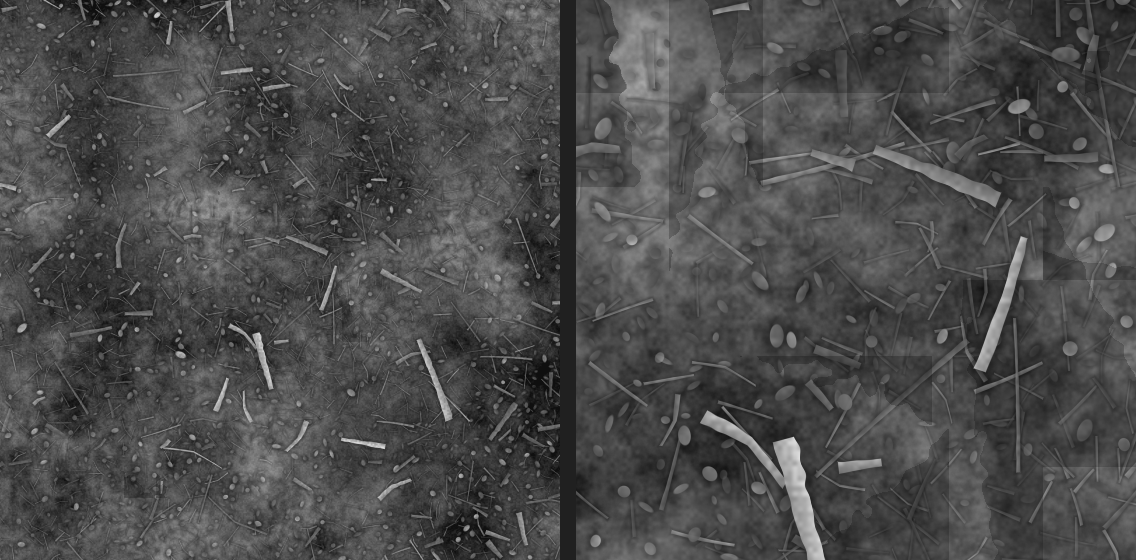
Left, the full canvas; right, a detail of the centre.
Write a WebGL 1 fragment shader that draws this texture.

```glsl
precision highp float;
uniform vec2 u_resolution;

vec4 hash4(vec2 p) {
  vec4 q = fract(p.xyxy * vec4(0.1031, 0.1030, 0.0973, 0.1099));
  q += dot(q, q.wzxy + 33.33);
  return fract((q.xxyz + q.yzzw) * q.zywx);
}

float noise(vec2 p) {
  vec2 i = floor(p), f = fract(p);
  f = f * f * (3.0 - 2.0 * f);
  return mix(mix(hash4(i).x, hash4(i + vec2(1.0, 0.0)).x, f.x),
             mix(hash4(i + vec2(0.0, 1.0)).x, hash4(i + 1.0).x, f.x), f.y);
}

float fbm(vec2 p) {
  float sum = 0.0, amplitude = 0.5;
  for (int i = 0; i < 6; i++) {
    sum += amplitude * noise(p);
    p = mat2(1.6, 1.2, -1.2, 1.6) * p + 17.3;
    amplitude *= 0.54;
  }
  return sum;
}

// Lays one kind of debris over the tone, at most one piece per grid cell.
// halfSize is in canvas units; oval picks seeds instead of sticks.
float scatter(float tone, vec2 p, float cells, vec2 halfSize, float chance,
              float bright, float opacity, float oval, float seed) {
  float pixel = 1.0 / min(u_resolution.x, u_resolution.y);
  float rough = 0.8 + 0.4 * noise(p * 130.0 + seed);
  for (int j = -1; j <= 1; j++) {
    for (int i = -1; i <= 1; i++) {
      vec2 cell = floor(p * cells) + vec2(float(i), float(j));
      vec4 place = hash4(cell + seed);
      vec4 form = hash4(cell + seed + 71.7);
      float clump = smoothstep(0.2, 0.8, noise(cell * 9.0 / cells + seed));
      if (place.x > chance * (0.3 + 1.4 * clump)) continue;

      float angle = place.w * 6.2832;
      vec2 axis = vec2(cos(angle), sin(angle));
      vec2 q = p - (cell + place.yz) / cells;
      q = vec2(dot(q, axis), dot(q, vec2(-axis.y, axis.x)));
      vec2 size = halfSize * mix(vec2(0.45, 0.55), vec2(1.0), form.xy);
      // Straight for the most part, some kinked in the middle
      q.y += (form.z - 0.5) * 0.08 * q.x * q.x / size.x;
      q.y += step(0.8, form.z) * 0.35 * max(q.x, 0.0) * (1.0 - oval);
      size.y *= mix(rough * (1.0 - 0.25 * q.x / size.x), 1.0, oval);

      vec2 edge = abs(q) - size;
      float stick = max(edge.x, edge.y);
      float seedShape = (length(q / size) - 1.0) * size.y;
      float d = mix(stick, seedShape, oval);

      // Contact shadow, then the rounded body
      tone *= 1.0 - 0.24 * opacity * smoothstep(size.y + 2.0 * pixel, 0.0, d);
      float body = bright * mix(0.72, 1.3, form.w * form.w);
      body *= 1.0 + 0.14 * clamp(q.y / size.y, -1.0, 1.0);
      body *= 0.88 + 0.24 * noise(p * 330.0);
      float cover = smoothstep(0.7 * pixel, -0.7 * pixel, d);
      tone = mix(tone, body, cover * opacity);
    }
  }
  return tone;
}

void main() {
  vec2 p = gl_FragCoord.xy / min(u_resolution.x, u_resolution.y);

  // Cloudy soil with dark hollows and pale dusty puffs
  float tone = 0.314 + 0.46 * (fbm(p * 6.5 + 3.7) - 0.52);
  float hollow = smoothstep(0.56, 0.8, fbm(p * 5.0 + 41.0));
  tone -= 0.16 * hollow;
  tone += 0.13 * smoothstep(0.56, 0.8, fbm(p * 11.0 + 88.0));

  // Crumbs and fine grit, coarser in ragged patches
  float ragged = smoothstep(0.4, 0.65, fbm(p * 5.0 + 140.0));
  float crumbs = fbm(p * 85.0 + 12.0) - 0.52;
  tone += crumbs * (0.13 + 0.14 * max(hollow, ragged));
  tone += 0.075 * (noise(p * 400.0) - 0.5);

  // Fibres and flakes
  tone = scatter(tone, p, 46.0, vec2(0.017, 0.0009), 0.55, 0.48, 0.6, 0.0, 5.0);
  tone = scatter(tone, p, 64.0, vec2(0.0055, 0.0026), 0.4, 0.43, 0.6, 1.0, 113.0);
  tone = scatter(tone, p, 30.0, vec2(0.024, 0.0012), 0.36, 0.5, 0.75, 0.0, 227.0);

  // Seeds and small pebbles
  tone = scatter(tone, p, 44.0, vec2(0.0072, 0.0046), 0.26, 0.51, 0.9, 1.0, 331.0);
  tone = scatter(tone, p, 14.0, vec2(0.012, 0.006), 0.08, 0.63, 0.95, 1.0, 439.0);

  // Stalks, chips and heavy twigs
  tone = scatter(tone, p, 12.0, vec2(0.062, 0.0017), 0.26, 0.55, 0.9, 0.0, 547.0);
  tone = scatter(tone, p, 18.0, vec2(0.023, 0.0034), 0.24, 0.5, 0.88, 0.0, 653.0);
  tone = scatter(tone, p, 11.0, vec2(0.042, 0.0045), 0.22, 0.59, 0.95, 0.0, 761.0);
  tone = scatter(tone, p, 6.0, vec2(0.08, 0.0066), 0.12, 0.74, 0.97, 0.0, 877.0);

  gl_FragColor = vec4(vec3(clamp(tone, 0.06, 0.95)), 1.0);
}
```
